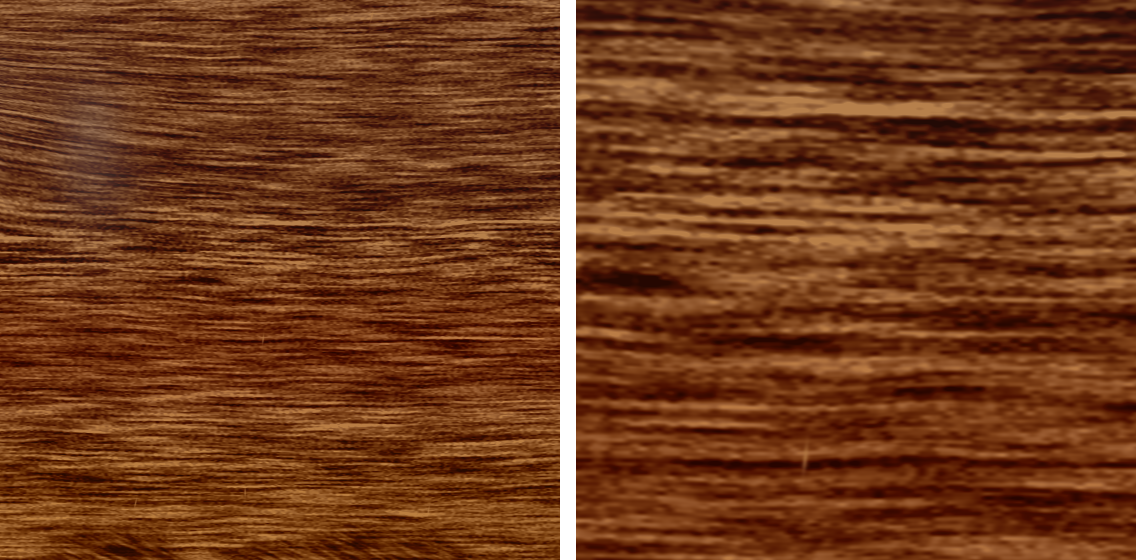
Left, the full canvas; right, a detail of the centre.
A three.js fragment shader for this texture:

```glsl
// Varnished brown wood with fine horizontal grain, pale veins, a hazy sheen and dark knots.
varying vec2 vUv;

const vec3 UMBER = vec3(0.28, 0.07, 0.01);
const vec3 BROWN = vec3(0.38, 0.17, 0.04);
const vec3 AMBER = vec3(0.49, 0.275, 0.11);
const vec3 TAN   = vec3(0.59, 0.38, 0.21);
const vec3 STRAW = vec3(0.72, 0.50, 0.28);
const vec3 HAZE  = vec3(0.46, 0.38, 0.36);

float hash(vec2 p) {
  vec3 q = fract(vec3(p.xyx) * 0.1031);
  q += dot(q, q.yzx + 33.33);
  return fract((q.x + q.y) * q.z);
}

// One row of smooth noise; each row gets its own shift to hide the lattice.
float rowNoise(float x, float row) {
  x += 37.0 * hash(vec2(row, 7.0));
  float cell = floor(x);
  return mix(hash(vec2(cell, row)), hash(vec2(cell + 1.0, row)),
             smoothstep(0.0, 1.0, x - cell));
}

// Signed noise with a standard deviation near one.
float grain(vec2 p, vec2 scale, float seed) {
  p = p * scale + seed;
  float row = floor(p.y);
  float n = mix(rowNoise(p.x, row), rowNoise(p.x, row + 1.0),
                smoothstep(0.0, 1.0, p.y - row));
  return (n - 0.5) * 4.67;
}

float ramp(float a, float b, float x) {
  return clamp((x - a) / (b - a), 0.0, 1.0);
}

// Soft bump around a centre.
float bump(float x, float centre, float width) {
  float d = (x - centre) / width;
  return exp(-d * d);
}

float blob(vec2 p, vec2 centre, vec2 radius) {
  return bump(length((p - centre) / radius), 0.0, 1.0);
}

// Solid ellipse with a soft rim.
float knot(vec2 p, vec2 centre, vec2 radius) {
  return 1.0 - smoothstep(0.7, 1.1, length((p - centre) / radius));
}

// Long thin veins, one per jittered row: bright core with a dark lower edge.
float veins(vec2 p, float rows) {
  float row = floor(p.y * rows);
  float centre = 0.3 + 0.4 * hash(vec2(row, 91.0));
  float d = (fract(p.y * rows) - centre) / rows;
  float strength = smoothstep(0.0, 0.7, rowNoise(p.x * 2.5, row + 50.0));
  return strength * (1.8 * bump(d, 0.0, 0.0024) - 1.3 * bump(d, -0.0048, 0.0024));
}

// Bends the grain: wide waves and a sag at the upper left.
vec2 bend(vec2 p) {
  float wave = 0.003 * grain(p, vec2(3.0, 5.0), 3.0)
             + 0.0008 * grain(p, vec2(14.0, 30.0), 11.0);
  float sag = 0.05 * exp(-5.0 * p.x) * bump(p.y, 0.74, 0.16);
  return vec2(p.x, p.y + wave - sag);
}

// Broad light and dark zones across the board.
float zones(float y) {
  return 0.4 * bump(y, 0.23, 0.04) + 0.4 * bump(y, 0.075, 0.03)
       + 0.12 * bump(y, 0.58, 0.05) - 0.3 * bump(y, 0.145, 0.025)
       - 0.3 * bump(y, 0.38, 0.08) - 0.12 * bump(y, 0.7, 0.05);
}

vec3 woodColour(float tone) {
  vec3 c = mix(UMBER, BROWN, ramp(-1.5, -0.55, tone));
  c = mix(c, AMBER, ramp(-0.55, 0.4, tone));
  c = mix(c, TAN, ramp(0.4, 1.3, tone));
  c = mix(c, STRAW, ramp(1.3, 2.3, tone));
  return c * (1.0 - 0.5 * ramp(-1.4, -2.7, tone));
}

// A few short pale scratches at random places.
float scratches(vec2 p) {
  float mark = 0.0;
  for (int i = 0; i < 5; i++) {
    float id = float(i);
    vec2 d = p - vec2(hash(vec2(id, 21.0)), hash(vec2(id, 43.0)));
    d.x += 0.5 * (hash(vec2(id, 5.0)) - 0.5) * d.y;
    mark += bump(d.x, 0.0, 0.0016) * bump(d.y, 0.0, 0.008);
  }
  return mark;
}

void main() {
  vec2 uv = vUv;
  vec2 k = uv + vec2(0.0, 0.005 * grain(uv, vec2(30.0, 30.0), 71.0));
  float knots = max(knot(k, vec2(0.2, -0.01), vec2(0.14, 0.07)),
                    knot(k, vec2(0.64, -0.03), vec2(0.26, 0.085)));
  vec2 p = bend(uv);

  // Layered grain: streaks, finer streaks, then pores
  float contrast = 0.88 + 0.35 * bump(uv.y, 0.55, 0.08) + 0.15 * bump(uv.y, 0.2, 0.08);
  float fibres = 0.72 * grain(p, vec2(11.0, 215.0), 17.0)
               + 0.5 * grain(p, vec2(22.0, 340.0), 29.0)
               + 0.4 * grain(p, vec2(170.0, 420.0), 41.0)
               + 0.16 * grain(p, vec2(5.0, 90.0), 37.0);
  float tone = contrast * fibres + 0.13 * grain(p, vec2(2.0, 24.0), 53.0)
             + zones(uv.y) + 0.7 * veins(p, 19.0) - 0.1;

  // Slanted, darker figure inside the knots
  vec2 slant = vec2(uv.x + uv.y, uv.y + 0.35 * uv.x);
  float figure = 0.7 * grain(slant, vec2(60.0, 190.0), 67.0) + 0.5 * fibres - 0.85;
  tone = mix(tone, figure, 0.85 * knots);
  tone += 0.5 * blob(uv, vec2(0.36, 0.01), vec2(0.03, 0.04));

  // Hue drift: red centre, golden foot, cooler top
  vec3 colour = woodColour(tone);
  colour += vec3(0.015, -0.02, -0.015) * bump(uv.y, 0.38, 0.12);
  colour += vec3(0.015, 0.0, -0.03) * (1.0 - smoothstep(0.1, 0.3, uv.y));
  colour += vec3(-0.01, 0.006, 0.03) * smoothstep(0.42, 0.75, uv.y);

  // Cloudy reflected light on the varnish
  float cloud = 0.8 + 0.25 * grain(uv, vec2(9.0, 9.0), 83.0);
  float sheen = blob(uv, vec2(0.04, 0.8), vec2(0.15, 0.12))
              + 0.7 * blob(uv, vec2(0.17, 0.68), vec2(0.08, 0.2));
  colour = mix(colour, HAZE, clamp(0.35 * sheen * cloud, 0.0, 0.45));
  colour = mix(colour, STRAW, 0.6 * min(scratches(uv), 1.0));

  gl_FragColor = vec4(clamp(colour, 0.0, 1.0), 1.0);
}
```
